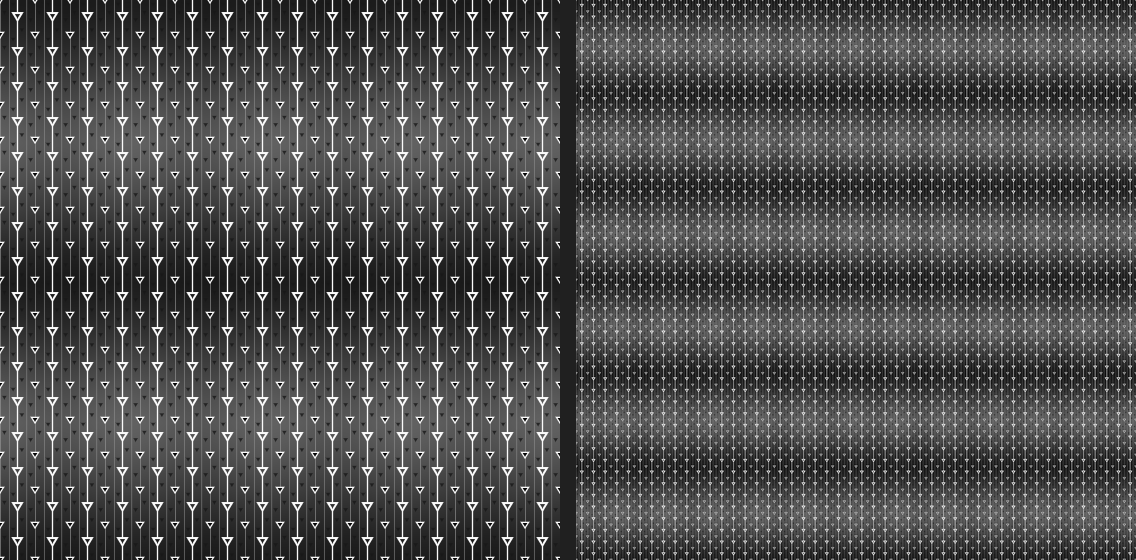
Left, the tile; right, the same tile 3 across and 3 down.
Write a WebGL 2 fragment shader that draws this pattern.

```glsl
#version 300 es
precision highp float;

#define REPEATS 16.0
#define SHEEN_BANDS 2.0
#define SHEEN_COLUMNS 4.0
#define LARGE_SIZE vec2(0.177, 0.292)
#define LARGE_STROKE 0.058
#define SMALL_SIZE vec2(0.135, 0.212)
#define SMALL_STROKE 0.037
#define FLECK_SIZE vec2(0.062, 0.105)
#define THICK_LINE 0.038
#define THIN_LINE 0.018
#define THIN_SHIFT 0.0156

uniform vec2 u_resolution;
out vec4 fragColor;

const float TAU = 6.2831853;
const vec3 SHADOW = vec3(0.105);
const vec3 SHEEN = vec3(0.36);
const vec3 FLECK = vec3(0.09);
const vec3 HAIRLINE = vec3(0.6);
const vec3 WHITE = vec3(0.98);
const vec3 BLACK = vec3(0.02);

// Shortest offset from a center in a cell that wraps
vec2 wrapOffset(vec2 p, vec2 center) {
    return fract(p - center + 0.5) - 0.5;
}

// Downward triangle: size is half width and height, p starts at the top edge
float triangleDistance(vec2 p, vec2 size) {
    vec2 sideNormal = normalize(vec2(size.y, -size.x));
    float side = dot(sideNormal, vec2(abs(p.x) - size.x, p.y));
    return max(p.y, side);
}

float coverage(float dist, float pixel) {
    return clamp(0.5 - dist / pixel, 0.0, 1.0);
}

// Distance to evenly spaced vertical lines
float lineDistance(float x, float spacing, float width) {
    return abs(fract(x / spacing + 0.5) - 0.5) * spacing - 0.5 * width;
}

// Soft metallic bands, whole cycles in both directions
vec3 brushedMetal(vec2 uv) {
    float ramp = 1.0 - abs(2.0 * fract(uv.y * SHEEN_BANDS + 0.01) - 1.0);
    float band = mix(ramp, smoothstep(0.0, 1.0, ramp), 0.6);
    float column = 0.5 - 0.5 * cos(TAU * (uv.x * SHEEN_COLUMNS - 0.42));
    return mix(SHADOW, SHEEN, band) * mix(0.93, 1.06, column);
}

void main() {
    vec2 uv = gl_FragCoord.xy / u_resolution;
    vec2 cell = fract(uv * REPEATS);
    float pixel = REPEATS / min(u_resolution.x, u_resolution.y);
    vec3 metal = brushedMetal(uv);
    vec3 color = metal;

    // Dark flecks, one in each gap between lines
    vec4 fleckHeights = vec4(0.69, 0.92, 0.19, 0.48);
    for (int i = 0; i < 4; i++) {
        vec2 top = vec2((float(i) + 0.5) * 0.25, fleckHeights[i]);
        float fleck = triangleDistance(wrapOffset(cell, top), FLECK_SIZE);
        color = mix(color, FLECK, 0.8 * coverage(fleck, pixel));
    }

    // Hairlines, with none beside the thick middle line
    float hairline = lineDistance(cell.x - THIN_SHIFT, 0.25, THIN_LINE);
    float awayFromMiddle = step(0.125, abs(cell.x - 0.5));
    color = mix(color, HAIRLINE, 0.8 * awayFromMiddle * coverage(hairline, pixel));

    // Thick line down the middle
    float thickLine = abs(cell.x - 0.5) - 0.5 * THICK_LINE;
    color = mix(color, WHITE, coverage(thickLine, pixel));

    // Large open triangles
    float large = triangleDistance(wrapOffset(cell, vec2(0.5, 0.656)), LARGE_SIZE);
    color = mix(color, WHITE, coverage(large, pixel));
    color = mix(color, metal, coverage(large + LARGE_STROKE, pixel));

    // Small triangles with black centers
    float small = triangleDistance(wrapOffset(cell, vec2(0.0, 0.094)), SMALL_SIZE);
    color = mix(color, WHITE, coverage(small, pixel));
    color = mix(color, BLACK, coverage(small + SMALL_STROKE, pixel));

    fragColor = vec4(color, 1.0);
}
```
